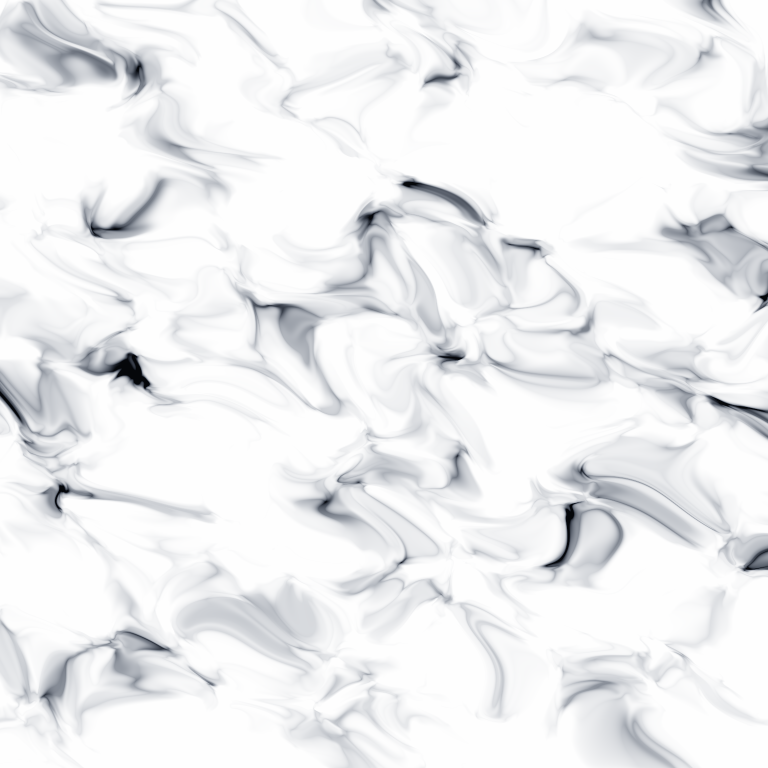
A Shadertoy shader for this texture:

```glsl
const float SCALE = 18.0;         // wave units across the canvas
const float SEED = 7.3;
const float FOLD = 0.38;          // strength of each warping layer
const int FOLD_LAYERS = 5;
const float CLOUD_WEIGHT = 0.70;
const float VEIN_WEIGHT = 0.50;
const float WISP_WEIGHT = 0.55;
const float BAND_WEIGHT = 0.40;
const float BAND_HEIGHT = 0.47;
const float INK_BIAS = -3.05;     // logarithm of the typical ink density
const float INK_CONTRAST = 1.25;
const float HAZE_CUT = 0.03;      // faint ink that vanishes into the paper
const float INK_LIMIT = 0.98;
const vec3 INK_TINT = vec3(1.0, 0.93, 0.82);
const float PAPER = 0.996;
const int SAMPLES = 2;            // per axis

const mat3 TILT = mat3(-0.571, 0.815, 0.097,
                       -0.278, -0.303, 0.912,
                        0.772, 0.494, 0.400);

// Aperiodic noise from layered sines, zero mean
float waves(vec3 p) {
    return dot(cos(TILT * p), sin(1.618 * p * TILT));
}

// Sharp crest along the zero line, about unit variance
float crest(vec3 p) {
    return (0.69 - abs(waves(p))) / 0.52;
}

// Fold the plane repeatedly, from broad swirls to small creases
vec3 foldSpace(vec3 p) {
    mat3 turn = TILT;
    float freq = 1.0;
    for (int i = 0; i < FOLD_LAYERS; i++) {
        vec3 s = turn * p * freq;
        p.xy += FOLD / freq * vec2(waves(s), waves(s.yzx + 4.1));
        turn = turn * TILT;
        freq *= 1.8;
    }
    return p;
}

float cloud(vec3 p) {
    float sum = 0.0, amp = 1.0;
    for (int i = 0; i < 3; i++) {
        sum += amp * waves(p);
        p = TILT * p * 2.0 + 3.7;
        amp *= 0.5;
    }
    return sum;
}

float inkDensity(vec2 uv) {
    // Slanted, flattened space makes the smoke drift sideways
    vec2 drift = vec2(0.8 * uv.x, 1.15 * (uv.y + 0.2 * uv.x));
    vec3 p = foldSpace(vec3(SCALE * drift + 11.0, SEED));

    float vein = crest(TILT * p * 0.8 + 5.2);
    float wisp = 0.9 * crest(p * 2.2 + 1.9) + 0.45 * crest(TILT * p * 4.5);
    float band = cos(6.2832 * (uv.y - BAND_HEIGHT));
    float level = CLOUD_WEIGHT * cloud(p) + VEIN_WEIGHT * vein
                + WISP_WEIGHT * wisp + BAND_WEIGHT * band;

    float ink = exp(INK_BIAS + INK_CONTRAST * level) - HAZE_CUT;
    return clamp(ink, 0.0, INK_LIMIT);
}

void mainImage(out vec4 fragColor, in vec2 fragCoord) {
    // Average sub-samples to soften the finest creases
    float ink = 0.0;
    for (int j = 0; j < SAMPLES; j++) {
        for (int i = 0; i < SAMPLES; i++) {
            vec2 offset = (vec2(i, j) + 0.5) / float(SAMPLES) - 0.5;
            ink += inkDensity((fragCoord + offset) / iResolution.y);
        }
    }
    ink /= float(SAMPLES * SAMPLES);

    // Cool tint in the mid tones
    fragColor = vec4(PAPER * pow(vec3(1.0 - ink), INK_TINT), 1.0);
}
```
